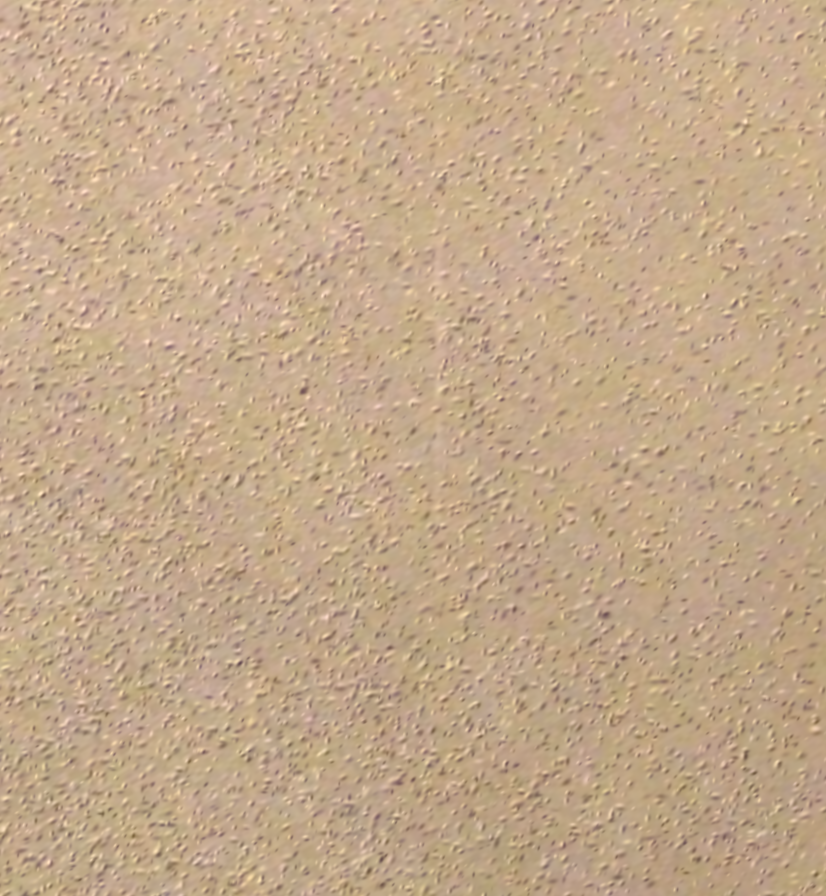
This texture is drawn by a WebGL 1 fragment shader. Its source:

```glsl
precision highp float;
// Fine-grained tan surface with slanted, embossed light and dark flecks.

uniform vec2 u_resolution;

float hash(vec2 p) {
  return fract(sin(dot(p, vec2(127.1, 311.7))) * 43758.5453);
}

float noise(vec2 p) {
  vec2 i = floor(p);
  vec2 f = fract(p);
  f = f * f * (3.0 - 2.0 * f);
  return mix(mix(hash(i), hash(i + vec2(1.0, 0.0)), f.x),
             mix(hash(i + vec2(0.0, 1.0)), hash(i + 1.0), f.x), f.y);
}

vec2 rotate(vec2 p, float angle) {
  float c = cos(angle);
  float s = sin(angle);
  return vec2(c * p.x + s * p.y, c * p.y - s * p.x);
}

// Soft elongated spot, length along x
float spot(vec2 p, float size) {
  p /= size * vec2(0.27, 0.14);
  return exp(-0.5 * dot(p, p));
}

// Scattered flecks: x = light amount, y = dark amount
vec2 flecks(vec2 p, float density, float seed) {
  vec2 cell = floor(p);
  vec2 sum = vec2(0.0);
  for (int j = -1; j <= 1; j++) {
    for (int i = -1; i <= 1; i++) {
      vec2 id = cell + vec2(float(i), float(j));
      vec2 key = id + seed;
      vec2 center = id + vec2(hash(key + 3.1), hash(key + 7.7));
      float present = smoothstep(-0.08, 0.08, density - hash(key + 13.3));
      float size = mix(0.6, 1.2, hash(key + 19.9));
      vec2 q = rotate(p - center, 0.55 + 1.1 * (hash(key + 23.5) - 0.5));
      float kind = hash(key + 31.7);
      float light = spot(q, size) * smoothstep(0.15, 0.5, kind);
      float dark = spot(q + vec2(-0.08, 0.34), size)
                 * (1.0 - smoothstep(0.6, 1.0, kind));
      sum += present * vec2(light, dark) * mix(0.4, 1.4, hash(key + 41.3));
    }
  }
  return sum;
}

void main() {
  vec2 uv = gl_FragCoord.xy / u_resolution;
  vec2 p = gl_FragCoord.xy / u_resolution.y;

  // Broad light falling from the upper left
  vec3 bottom = mix(vec3(0.755, 0.660, 0.545), vec3(0.720, 0.620, 0.500), uv.x);
  vec3 top = mix(vec3(0.825, 0.715, 0.600), vec3(0.795, 0.685, 0.560), uv.x);
  vec3 color = mix(bottom, top, smoothstep(0.0, 1.0, uv.y));
  color += 0.03 * (noise(p * 9.0 + 70.0) - 0.5);

  // Colour mottling, yellow-green against violet, and pink
  float mottle = noise(p * 75.0 + 5.0) + noise(p * 26.0 + 60.0) - 1.0;
  color += mottle * vec3(0.008, 0.014, -0.045);
  color += (noise(p * 55.0 + 90.0) - 0.5) * vec3(0.032, -0.012, 0.012);

  // Flecks crowd towards the lower left and clump a little
  float density = 0.68 - 0.28 * uv.x - 0.18 * uv.y
                + 0.40 * (noise(p * 15.0 + 20.0) - 0.5);
  vec2 grain = flecks(p * 80.0, density, 0.0)
             + flecks(rotate(p, 0.4) * 104.0 + 37.0, density * 0.9, 57.0);
  grain = grain / (1.0 + 0.25 * grain);
  float tint = noise(p * 80.0 + 130.0);
  color += grain.x * mix(vec3(0.180, 0.172, 0.105), vec3(0.165, 0.150, 0.185), tint);
  color -= grain.y * mix(vec3(0.215, 0.225, 0.120), vec3(0.205, 0.205, 0.215), tint);

  // Fine slanted roughness between the flecks
  vec2 slanted = rotate(p, 0.55);
  float rough = noise(slanted * vec2(130.0, 230.0) + 11.0) - 0.5;
  color += rough * mix(0.085, 0.045, uv.x);

  // Pale broken vertical seam
  float seam = (uv.x - 0.53) / 0.005;
  color += 0.06 * exp(-seam * seam) * noise(vec2(3.0, p.y * 60.0))
         * smoothstep(0.1, 0.6, uv.y);

  gl_FragColor = vec4(clamp(color, 0.0, 1.0), 1.0);
}
```
